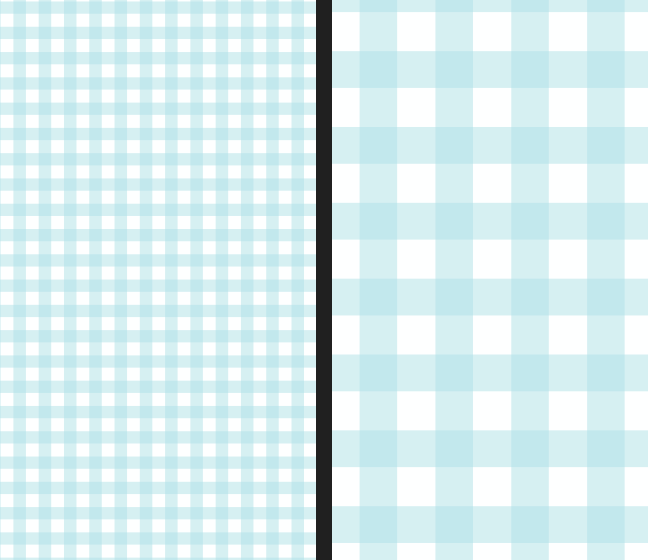
Left, the full canvas; right, a detail of the centre.
Write a Shadertoy shader that draws this pattern.

```glsl
// Pale blue gingham: two sets of even translucent bands cross at right angles.
// Each band set is a repeated 1D distance; the number of overlapping bands
// at a point (none, one, two) picks white, the light tint or the deep tint.

const float REPEATS_ACROSS = 12.5;
const vec2 BAND_CENTER = vec2(0.778, 0.851); // within one repeat: upright, level
const vec2 BAND_WIDTH = vec2(0.495, 0.485);  // share of one repeat

const vec3 WHITE = vec3(0.995, 1.0, 1.0);
const vec3 LIGHT_TINT = vec3(0.84, 0.94, 0.95);
const vec3 DEEP_TINT = vec3(0.76, 0.91, 0.93);

// Coverage of a band repeating once per unit, with edges one pixel soft.
float bandCoverage(float position, float center, float width, float pixel) {
    float fromCenter = abs(fract(position - center + 0.5) - 0.5);
    return clamp((0.5 * width - fromCenter) / pixel + 0.5, 0.0, 1.0);
}

// Cloth colour from the coverage of the upright and level bands.
vec3 weave(float upright, float level) {
    vec3 openRow = mix(WHITE, LIGHT_TINT, upright);
    vec3 bandRow = mix(LIGHT_TINT, DEEP_TINT, upright);
    return mix(openRow, bandRow, level);
}

void mainImage(out vec4 fragColor, in vec2 fragCoord) {
    // Square repeats, scaled by the canvas width
    float pixel = REPEATS_ACROSS / iResolution.x;
    vec2 cloth = fragCoord * pixel;

    float upright = bandCoverage(cloth.x, BAND_CENTER.x, BAND_WIDTH.x, pixel);
    float level = bandCoverage(cloth.y, BAND_CENTER.y, BAND_WIDTH.y, pixel);

    fragColor = vec4(weave(upright, level), 1.0);
}
```
